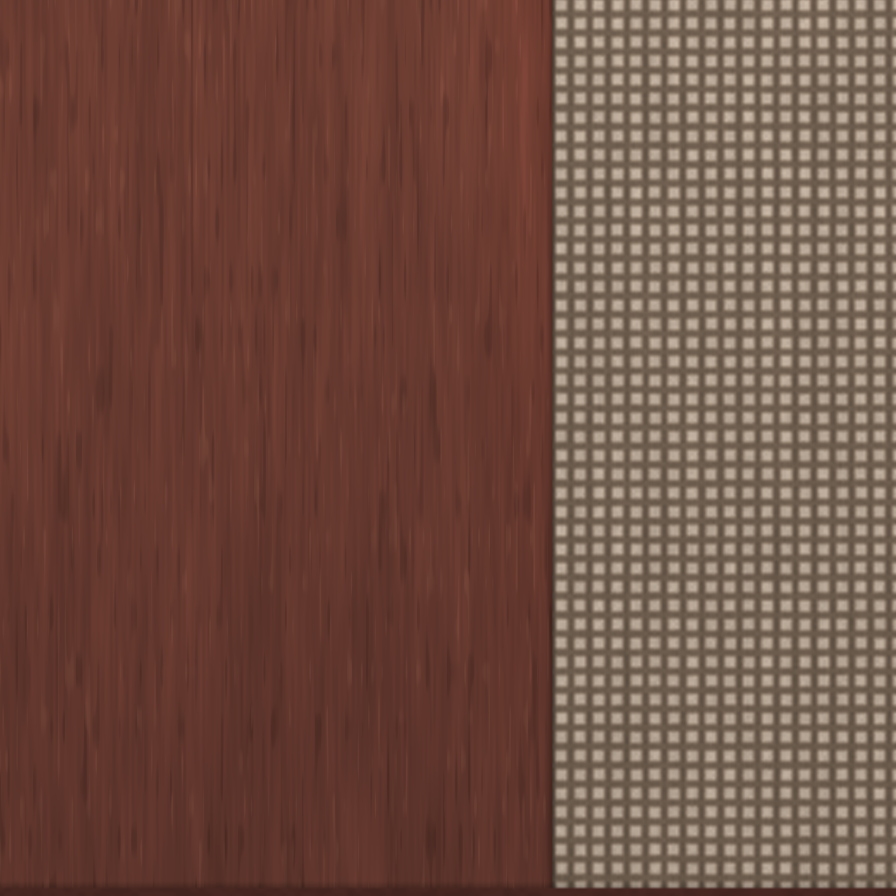
Give the GLSL for this texture, as a WebGL 1 fragment shader.

```glsl
precision highp float;

uniform vec2 u_resolution;

const float SEAM_X = 0.6165;
const float BASE_HEIGHT = 0.009;

float hash(vec2 p) {
  vec3 q = fract(vec3(p.xyx) * 0.1031);
  q += dot(q, q.yzx + 33.33);
  return fract((q.x + q.y) * q.z);
}

float valueNoise(vec2 p) {
  vec2 cell = floor(p);
  vec2 f = fract(p);
  f = f * f * (3.0 - 2.0 * f);
  float low = mix(hash(cell), hash(cell + vec2(1.0, 0.0)), f.x);
  float high = mix(hash(cell + vec2(0.0, 1.0)), hash(cell + vec2(1.0)), f.x);
  return mix(low, high, f.y);
}

// Layered noise stretched along the grain, centred on zero
float grain(vec2 p, vec2 scale) {
  float total = 0.0;
  float weight = 0.5;
  for (int i = 0; i < 4; i++) {
    total += weight * (valueNoise(p * scale + float(i) * 19.7) - 0.5);
    scale *= vec2(1.9, 1.7);
    weight *= 0.72;
  }
  return total;
}

vec3 woodColor(vec2 uv) {
  vec3 color = mix(vec3(0.362, 0.203, 0.168), vec3(0.427, 0.240, 0.196),
                   smoothstep(0.0, 1.0, uv.y));
  float streaks = grain(uv, vec2(55.0, 3.5));
  float fibres = valueNoise(uv * vec2(330.0, 13.0)) - 0.5;
  float clouds = valueNoise(uv * vec2(5.0, 3.0) + 7.0) - 0.5;
  color *= 1.0 + 0.20 * streaks + 0.10 * fibres + 0.06 * clouds;

  // Sparse dark pores and pale fibres
  float pores = smoothstep(0.72, 0.95, valueNoise(uv * vec2(210.0, 16.0) + 41.0));
  float glints = smoothstep(0.76, 0.98, valueNoise(uv * vec2(260.0, 20.0) + 83.0));
  color *= 1.0 - 0.13 * pores;
  color += vec3(0.040, 0.032, 0.025) * glints;

  // Warm rim and narrow shadow beside the seam
  float rim = smoothstep(0.50, 0.60, uv.x) * uv.y;
  color += vec3(0.025, 0.004, 0.002) * rim;
  return color * (1.0 - 0.20 * smoothstep(SEAM_X - 0.009, SEAM_X, uv.x));
}

float softSquare(vec2 p, float halfSize, float rounding, float blur) {
  vec2 q = abs(p) - halfSize + rounding;
  float d = length(max(q, 0.0)) + min(max(q.x, q.y), 0.0) - rounding;
  return 1.0 - smoothstep(-blur, blur, d);
}

vec3 weaveColor(vec2 uv, vec2 origin, vec2 pitch) {
  vec2 grid = (uv - origin) / pitch + 0.5;
  vec2 cell = floor(grid);
  vec2 p = fract(grid) - 0.5;
  p += 0.05 * (vec2(hash(cell), hash(cell + 57.0)) - 0.5);

  // Dark gaps sit between neighbouring knots, paler threads cross at corners
  float columnGap = smoothstep(0.26, 0.48, abs(p.x));
  float rowGap = smoothstep(0.26, 0.48, abs(p.y));
  vec3 color = vec3(0.475, 0.405, 0.340);
  color *= 1.0 - 0.18 * columnGap * (1.0 - rowGap);
  color *= 1.0 - 0.10 * rowGap;

  float halo = softSquare(p, 0.35, 0.18, 0.13);
  float knot = softSquare(p, 0.26, 0.12, 0.13);
  color = mix(color, vec3(0.555, 0.480, 0.415), 0.70 * halo);
  color = mix(color, vec3(0.745, 0.680, 0.615), knot * (0.90 + 0.10 * hash(cell + 13.0)));

  float thread = grain(uv, vec2(90.0, 8.0));
  float speckle = valueNoise(uv * 290.0) - 0.5;
  color *= 1.0 + 0.10 * thread + 0.07 * speckle;
  color *= mix(0.96, 1.02, uv.y);
  return color * mix(0.72, 1.0, smoothstep(SEAM_X, SEAM_X + 0.006, uv.x));
}

void main() {
  vec2 uv = gl_FragCoord.xy / u_resolution;
  float pixel = 1.0 / u_resolution.y;

  vec3 wood = woodColor(uv);
  vec3 weave = weaveColor(uv, vec2(0.6265, 0.0306), vec2(0.0209, 0.02096));
  float seam = smoothstep(SEAM_X - pixel, SEAM_X + pixel, uv.x);
  vec3 color = mix(wood, weave, seam);

  // Dark lower border with a soft contact shadow
  color *= mix(0.82, 1.0, smoothstep(BASE_HEIGHT, BASE_HEIGHT + 0.009, uv.y));
  vec3 border = vec3(0.275, 0.145, 0.125) * (0.95 + 0.1 * valueNoise(uv * 120.0));
  float aboveBorder = smoothstep(BASE_HEIGHT - 0.002, BASE_HEIGHT + 0.002, uv.y);
  gl_FragColor = vec4(mix(border, color, aboveBorder), 1.0);
}
```
